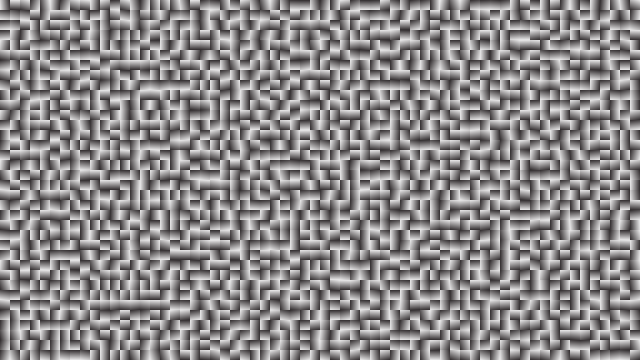
This texture is drawn by a Shadertoy shader. Its source:

```glsl
// Mosaic of small square tiles, each shaded by a grey ramp turned at random.

#define ROWS 36.0                        // tiles along the canvas height
#define TILT 0.42                        // largest lean off the axes, radians
#define DARK vec3(0.180, 0.164, 0.167)   // low end of the ramp
#define LIGHT vec3(0.925, 0.925, 0.925)  // high end of the ramp
#define SAMPLES 2                        // smoothing samples per pixel side

const float QUARTER_TURN = 1.5707963;

// Two random values in 0..1 for a tile
vec2 hash2(vec2 tile) {
    vec3 p = fract(tile.xyx * vec3(0.1031, 0.1030, 0.0973));
    p += dot(p, p.yzx + 33.33);
    return fract((p.xx + p.yz) * p.zy);
}

// Linear ramp that spans its tile exactly from corner to corner
float tileRamp(vec2 position) {
    vec2 random = hash2(floor(position) + 7.0);
    float angle = floor(random.x * 4.0) * QUARTER_TURN
                + (random.y * 2.0 - 1.0) * TILT;
    vec2 direction = vec2(cos(angle), sin(angle));
    float span = abs(direction.x) + abs(direction.y);
    return 0.5 + dot(fract(position) - 0.5, direction) / span;
}

void mainImage(out vec4 fragColor, in vec2 fragCoord) {
    float scale = ROWS / iResolution.y;
    float shade = 0.0;

    // Average over the pixel to smooth the tile edges
    for (int y = 0; y < SAMPLES; y++) {
        for (int x = 0; x < SAMPLES; x++) {
            vec2 offset = (vec2(x, y) + 0.5) / float(SAMPLES) - 0.5;
            shade += tileRamp((fragCoord + offset) * scale);
        }
    }
    shade /= float(SAMPLES * SAMPLES);

    fragColor = vec4(mix(DARK, LIGHT, shade), 1.0);
}
```
